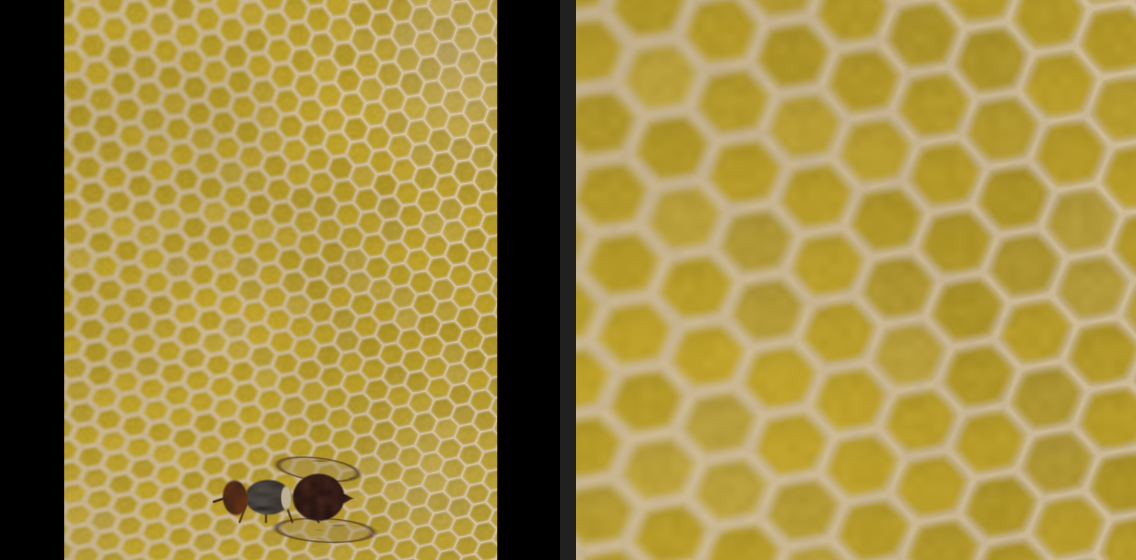
Left: the whole. Right: its middle third, enlarged.
A WebGL 1 fragment shader for this pattern:

```glsl
precision highp float;

uniform vec2 u_resolution;

const vec3 WAX = vec3(0.77, 0.695, 0.55);
const vec3 GOLD = vec3(0.71, 0.605, 0.16);
const vec3 PALE = vec3(0.725, 0.64, 0.38);
const vec3 BROWN = vec3(0.25, 0.15, 0.09);

float hash(vec2 p) {
    p = fract(p * vec2(0.1731, 0.2437));
    p += dot(p, p.yx + 31.32);
    return fract((p.x + p.y) * p.x * 17.0);
}

float noise(vec2 p) {
    vec2 i = floor(p);
    vec2 f = fract(p);
    f = f * f * (3.0 - 2.0 * f);
    float low = mix(hash(i), hash(i + vec2(1.0, 0.0)), f.x);
    float high = mix(hash(i + vec2(0.0, 1.0)), hash(i + 1.0), f.x);
    return mix(low, high, f.y);
}

float fill(float dist, float soft) {
    return 1.0 - smoothstep(-soft, soft, dist);
}

// Approximate signed distance to a tilted ellipse
float ellipse(vec2 p, vec2 center, vec2 radius, float angle) {
    float c = cos(angle);
    float s = sin(angle);
    vec2 q = p - center;
    q = vec2(c * q.x + s * q.y, c * q.y - s * q.x);
    return (length(q / radius) - 1.0) * min(radius.x, radius.y);
}

float segment(vec2 p, vec2 a, vec2 b) {
    vec2 ab = b - a;
    return length(p - a - ab * clamp(dot(p - a, ab) / dot(ab, ab), 0.0, 1.0));
}

// Perspective-bent sheet mapped onto a hexagonal lattice of unit pitch
vec2 toLattice(vec2 uv) {
    vec2 p = uv - 0.5;
    p = vec2(p.x + 0.16 * p.x * p.x, p.y * (1.0 + 0.15 * p.x) - 0.14 * p.y * p.y);
    p -= vec2(0.067, -0.018);
    vec2 a = vec2(0.0419, -0.0135);
    vec2 b = vec2(-0.0068, 0.0404);
    float det = a.x * b.y - a.y * b.x;
    float i = (p.x * b.y - p.y * b.x) / det;
    float j = (a.x * p.y - a.y * p.x) / det;
    return vec2(0.8660 * i, j - 0.5 * i);
}

// Offset from the nearest cell center
vec2 cellOffset(vec2 h) {
    vec2 size = vec2(1.7320, 1.0);
    vec2 even = mod(h + 0.5 * size, size) - 0.5 * size;
    vec2 odd = mod(h, size) - 0.5 * size;
    return dot(even, even) < dot(odd, odd) ? even : odd;
}

vec3 comb(vec2 uv, float px) {
    vec2 h = toLattice(uv);
    vec2 local = cellOffset(h);
    vec2 id = floor((h - local) * vec2(1.1547, 2.0) + 0.5);
    vec2 q = abs(local);
    float hexagon = max(q.y, 0.8660 * q.x + 0.5 * q.y);
    float wall = 0.5 - mix(hexagon, length(local), 0.3);

    // Uneven wax depth, with pale areas toward the right corners
    float haze = 0.75 * fill(length((uv - vec2(0.82, 0.88)) * vec2(1.0, 0.8)) - 0.1, 0.12);
    haze += 0.45 * fill(length(uv - vec2(0.78, 0.15)) - 0.1, 0.14);
    haze += 0.35 * fill(length(uv - vec2(0.12, 0.05)) - 0.08, 0.12);
    float pale = haze + 0.45 * smoothstep(0.5, 1.0, hash(id)) * noise(uv * 9.0);
    vec3 cell = mix(GOLD, PALE, clamp(pale, 0.0, 0.9));
    cell *= 0.96 + 0.07 * hash(id + 19.0);
    cell *= 1.0 - 0.05 * smoothstep(0.0, 0.4, local.y);

    float soft = mix(0.22, 0.15, smoothstep(0.2, 0.8, uv.x));
    float grain = 0.03 * (noise(uv * 160.0) - 0.5);
    vec3 color = mix(WAX, cell, smoothstep(0.0, soft + px * 5.0, wall + grain));
    color += 0.07 * fill(abs(wall) - 0.025, 0.03) * smoothstep(0.3, 0.9, uv.x);
    color *= 0.97 + 0.06 * noise(uv * 5.0);
    return color + grain;
}

vec3 wing(vec3 base, float dist, vec2 uv, float px) {
    float veins = smoothstep(0.75, 0.95, noise(uv * vec2(35.0, 130.0)));
    vec3 color = mix(base, vec3(0.62, 0.53, 0.32), 0.45 * fill(dist, px));
    float rim = fill(abs(dist) - 0.0012, px) + 0.5 * veins * fill(dist, px);
    return mix(color, BROWN, 0.65 * min(rim, 1.0));
}

vec3 insect(vec3 base, vec2 uv, float px) {
    vec3 color = wing(base, ellipse(uv, vec2(0.568, 0.162), vec2(0.072, 0.02), -0.12), uv, px);
    color = wing(color, ellipse(uv, vec2(0.58, 0.053), vec2(0.086, 0.021), -0.05), uv, px);
    for (int k = 0; k < 4; k++) {
        float x = 0.44 + 0.035 * float(k);
        float leg = segment(uv, vec2(x, 0.1), vec2(x + 0.012 * float(k - 1), 0.068));
        color = mix(color, BROWN, 0.8 * fill(leg - 0.002, px));
    }
    float antenna = segment(uv, vec2(0.41, 0.113), vec2(0.382, 0.104));
    color = mix(color, BROWN, fill(antenna - 0.002, px));

    float mottle = noise(uv * 75.0);
    float shine = fill(length(uv - vec2(0.56, 0.125)) - 0.01, 0.025);
    float abdomen = ellipse(uv, vec2(0.569, 0.112), vec2(0.046, 0.042), 0.0);
    float tip = max(abs(uv.y - 0.11) - 0.55 * (0.63 - uv.x), 0.595 - uv.x);
    vec3 shell = mix(vec3(0.13, 0.07, 0.06), vec3(0.33, 0.18, 0.12), 0.6 * mottle + 0.3 * shine);
    color = mix(color, shell, fill(min(abdomen, tip), px * 1.5));
    float thorax = ellipse(uv, vec2(0.479, 0.112), vec2(0.041, 0.031), 0.0);
    vec3 gray = mix(vec3(0.17, 0.15, 0.14), vec3(0.36, 0.34, 0.31), noise(uv * vec2(30.0, 120.0)));
    color = mix(color, gray, fill(thorax, px * 1.5));
    float head = ellipse(uv, vec2(0.42, 0.111), vec2(0.022, 0.031), 0.1);
    color = mix(color, mix(BROWN, vec3(0.4, 0.19, 0.08), mottle), fill(head, px * 1.5));
    float plate = ellipse(uv, vec2(0.511, 0.111), vec2(0.009, 0.021), 0.0);
    return mix(color, vec3(0.74, 0.7, 0.58), fill(plate, px));
}

void main() {
    vec2 uv = gl_FragCoord.xy / u_resolution;
    float px = 1.0 / min(u_resolution.x, u_resolution.y);
    vec3 color = insect(comb(uv, px), uv, px);
    // Black side margins
    float sheet = fill(abs(uv.x - 0.5013) - 0.3867, px * 0.7);
    gl_FragColor = vec4(clamp(color, 0.0, 1.0) * sheet, 1.0);
}
```
